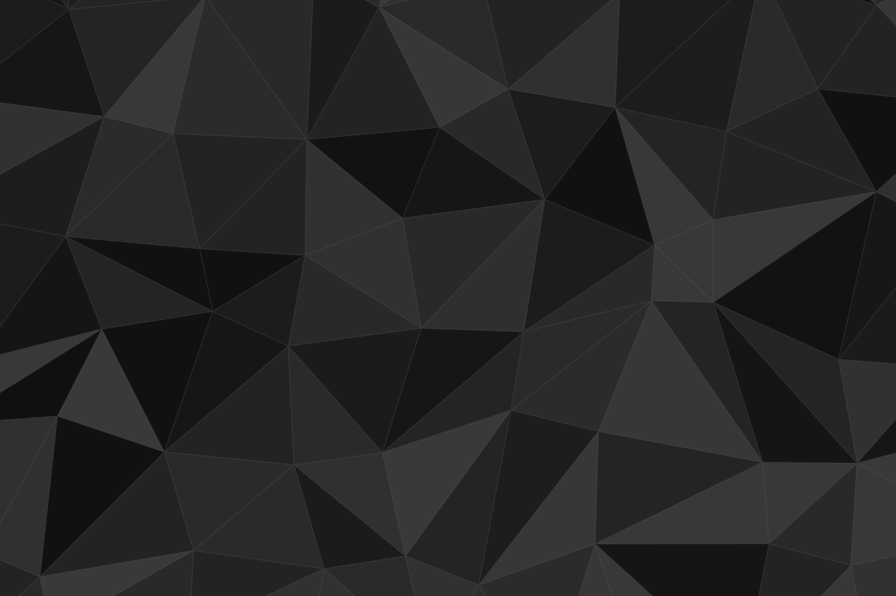
This background is drawn by a WebGL 1 fragment shader. Its source:

```glsl
precision highp float;
// Dark low-poly background: a jittered grid of points is split into
// triangles, each filled with one flat charcoal tone, and the shared
// edges are traced with a faint hairline.

uniform vec2 u_resolution;

const float CELL_SIZE = 0.186;     // grid spacing, in canvas heights
const float JITTER = 0.68;         // spread of the points within a cell
const float LINE_WIDTH = 0.0022;   // hairline width, in canvas heights
const float LINE_OPACITY = 0.20;
const float TONE_VARIATION = 0.008;
const vec2 GRID_SHIFT = vec2(3.35, 7.6);

const vec3 LINE_COLOR = vec3(0.36, 0.37, 0.37);
const vec3 BLACK = vec3(0.067);
const vec3 SOOT = vec3(0.086);
const vec3 COAL = vec3(0.110);
const vec3 DEEP_SLATE = vec3(0.134, 0.143, 0.139);
const vec3 SLATE = vec3(0.158, 0.168, 0.164);
const vec3 PALE_SLATE = vec3(0.182, 0.194, 0.190);
const vec3 STEEL = vec3(0.218, 0.219, 0.229);

float hash(vec2 p) {
  return fract(sin(dot(p, vec2(127.1, 311.7))) * 43758.545);
}

float cross2(vec2 a, vec2 b) {
  return a.x * b.y - a.y * b.x;
}

// Jittered grid point.
vec2 vertexAt(vec2 id) {
  vec2 random = vec2(hash(id), hash(id + 57.3));
  return id + (random - 0.5) * JITTER;
}

// Twice the signed area, positive when counter-clockwise.
float area(vec2 a, vec2 b, vec2 c) {
  return cross2(b - a, c - a);
}

// Signed distance to the line a-b, positive on its left.
float sideDistance(vec2 p, vec2 a, vec2 b) {
  return cross2(normalize(b - a), p - a);
}

// Distance to the nearest edge, positive inside the triangle.
float insideDistance(vec2 p, vec2 a, vec2 b, vec2 c) {
  return min(sideDistance(p, a, b),
             min(sideDistance(p, b, c), sideDistance(p, c, a)));
}

// Tone picked by area share, with a slight brightness variation.
vec3 facetColor(vec2 id) {
  float pick = hash(id + 19.7);
  vec3 color = BLACK;
  color = mix(color, SOOT, step(0.07, pick));
  color = mix(color, COAL, step(0.19, pick));
  color = mix(color, DEEP_SLATE, step(0.32, pick));
  color = mix(color, SLATE, step(0.51, pick));
  color = mix(color, PALE_SLATE, step(0.74, pick));
  color = mix(color, STEEL, step(0.88, pick));
  return color + (hash(id + 83.1) - 0.5) * TONE_VARIATION;
}

// Adds one triangle to the weighted colour and the edge distance.
void addFacet(float inside, vec2 id, float pixel,
              inout vec4 sum, inout float edge) {
  float coverage = clamp(0.5 + inside / pixel, 0.0, 1.0);
  sum += vec4(facetColor(id), 1.0) * coverage;
  edge = max(edge, inside);
}

void main() {
  vec2 p = gl_FragCoord.xy / u_resolution.y / CELL_SIZE + GRID_SHIFT;
  float pixel = 1.0 / (u_resolution.y * CELL_SIZE);
  vec2 cell = floor(p);
  vec4 sum = vec4(0.0);
  float edge = 0.0;

  for (int y = -1; y <= 1; y++) {
    for (int x = -1; x <= 1; x++) {
      vec2 id = cell + vec2(float(x), float(y));
      vec2 a = vertexAt(id);
      vec2 b = vertexAt(id + vec2(1.0, 0.0));
      vec2 c = vertexAt(id + vec2(1.0, 1.0));
      vec2 d = vertexAt(id + vec2(0.0, 1.0));

      // Split along the diagonal that leaves the larger smallest half.
      float splitAC = min(area(a, b, c), area(a, c, d));
      float splitBD = min(area(a, b, d), area(b, c, d));
      bool useAC = splitAC > splitBD;
      float first = useAC ? insideDistance(p, a, b, c)
                          : insideDistance(p, a, b, d);
      float second = useAC ? insideDistance(p, a, c, d)
                           : insideDistance(p, b, c, d);
      addFacet(first, id, pixel, sum, edge);
      addFacet(second, id + 0.37, pixel, sum, edge);
    }
  }

  vec3 color = sum.rgb / max(sum.a, 0.001);

  // Hairline along the edges, softened over one pixel.
  float halfWidth = 0.5 * LINE_WIDTH / CELL_SIZE;
  float line = 1.0 - smoothstep(halfWidth - 0.5 * pixel,
                                halfWidth + 0.5 * pixel, edge);
  color = mix(color, LINE_COLOR, line * LINE_OPACITY);
  gl_FragColor = vec4(color, 1.0);
}
```
